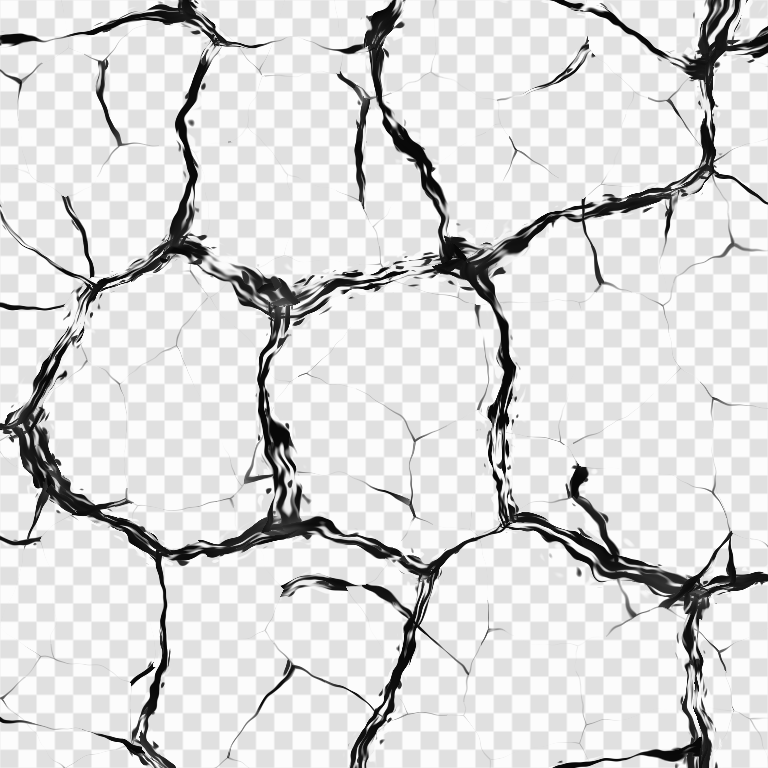
A Shadertoy shader for this texture:

```glsl
// Black splintered cracks over a fine white and grey checkerboard.
// Cracks follow warped Voronoi borders; each border gets its own width, and
// noise stretched along it makes streaks, ragged rims, flakes and gussets.

#define CHECKS 42.0        // squares across the canvas
#define CELLS 3.3          // large shards across the canvas
#define CRACK_WIDTH 0.0125 // half width of the widest cracks
#define GUSSET 0.034       // extra half width at junctions
#define WARP 0.055         // bending of the cracks
#define STREAKS 120.0      // streak frequency across a crack
#define SEED 23.0
#define WHITE 0.99
#define GREY 0.88
#define INK 0.03

vec2 hash22(vec2 p) {
    vec3 a = fract(p.xyx * vec3(0.1031, 0.1030, 0.0973));
    a += dot(a, a.yzx + 33.33);
    return fract((a.xx + a.yz) * a.zy);
}

float corner(vec2 cell, vec2 offset) {
    return dot(normalize(hash22(cell) - 0.5 + 1e-4), offset);
}

float gradientNoise(vec2 p) {
    vec2 i = floor(p), f = p - i;
    vec2 u = f * f * f * (f * (f * 6.0 - 15.0) + 10.0);
    vec2 e = vec2(1.0, 0.0);
    return mix(mix(corner(i, f), corner(i + e, f - e), u.x),
               mix(corner(i + e.yx, f - e.yx), corner(i + 1.0, f - 1.0), u.x), u.y);
}

vec2 noisePair(vec2 p) {
    return vec2(gradientNoise(p), gradientNoise(p + vec2(41.3, 17.9)));
}

float checker(vec2 p, float pixel) {
    vec2 wave = sin(3.14159 * CHECKS * p) / (3.14159 * CHECKS * pixel);
    wave = clamp(wave, -1.0, 1.0);
    return mix(WHITE, GREY, 0.5 + 0.5 * wave.x * wave.y);
}

// Coverage (x) and ink (y) of one border, in coordinates along and across it
vec2 fracture(float along, float across, float halfWidth, float flare, float id, float soft) {
    float d = abs(across);
    vec2 q = vec2(along, across);
    float shift = id * 40.0;
    float ragged = gradientNoise(q * vec2(42.0, 75.0) + shift);
    float rim = halfWidth * (1.0 + 0.9 * ragged) - d;
    float cover = smoothstep(-soft, soft, rim) * smoothstep(0.0, 2.0 * soft, halfWidth);

    // Fine streaks, turning into smooth shading where the crack flares
    float streak = gradientNoise(q * vec2(16.0, STREAKS) + shift)
                 + 0.6 * gradientNoise(q * vec2(45.0, 2.1 * STREAKS) - shift);
    float bias = 0.14 + 0.4 * gradientNoise(vec2(along * 9.0, shift))
               + 0.3 * (1.0 - smoothstep(0.002, 0.008, halfWidth));
    float ink = smoothstep(-0.16, 0.2, streak + bias);
    float shade = 0.5 + 0.9 * gradientNoise(q * vec2(14.0, 30.0) + shift) + 0.35 * streak;
    ink = cover * mix(ink, clamp(shade, 0.0, 1.0), 0.65 * flare);

    // Loose slivers beside the crack
    float sliver = gradientNoise(vec2(along * 50.0 + across * 45.0, across * 110.0 - along * 25.0) + shift);
    float reach = 1.0 - smoothstep(halfWidth, 3.2 * halfWidth + 0.004, d);
    sliver *= reach * smoothstep(0.001, 0.004, halfWidth);
    return vec2(max(cover, smoothstep(0.12, 0.3, -sliver)),
                max(ink, 0.85 * smoothstep(0.27, 0.42, sliver)));
}

// Net of cracks; share is the part of the borders that is broken open
vec2 crackNet(vec2 p, float cells, float width, float share, float soft) {
    vec2 x = p * cells + SEED, base = floor(x);
    vec3 near = vec3(9.0);
    vec2 id1, id2, id3, site1;

    // Three nearest sites: they meet at a junction
    for (int k = 0; k < 25; k++) {
        vec2 id = base + vec2(k % 5, k / 5) - 2.0;
        vec2 site = id + 0.08 + 0.84 * hash22(id) - x;
        float d = length(site);
        if (d < near.x) {
            near = vec3(d, near.xy); id3 = id2; id2 = id1; id1 = id; site1 = site;
        } else if (d < near.y) {
            near = vec3(near.x, d, near.y); id3 = id2; id2 = id;
        } else if (d < near.z) {
            near.z = d; id3 = id;
        }
    }
    float joint = hash22(id1 + id2 + id3 + 5.0).x;
    float flare = exp(-(near.z - near.x) / cells / 0.05) * mix(0.2, 1.0, joint * joint);

    vec2 result = vec2(0.0);
    for (int k = 0; k < 25; k++) {
        vec2 id = base + vec2(k % 5, k / 5) - 2.0;
        vec2 site = id + 0.08 + 0.84 * hash22(id) - x;
        vec2 gap = site - site1, step1 = id - id1;
        if (dot(gap, gap) < 1e-5) continue;
        vec2 normal = normalize(gap);
        float d = dot(0.5 * (site + site1), normal) / cells;
        if (d > 0.07) continue;
        float side = step1.x + 0.37 * step1.y > 0.0 ? 1.0 : -1.0;
        float along = side * dot(x - SEED, vec2(-normal.y, normal.x)) / cells;
        vec2 trait = hash22(id + id1 + 71.0);
        float open = step(trait.x, share) * mix(0.25, 1.0, trait.y);
        open *= clamp(0.85 + 1.7 * gradientNoise(vec2(along * 7.0, trait.y * 60.0)), 0.08, 1.6);
        float halfWidth = width * (open + GUSSET / CRACK_WIDTH * flare * share);
        result = max(result, fracture(along, side * d, halfWidth, flare, trait.y, soft));
    }
    return result;
}

void mainImage(out vec4 fragColor, in vec2 fragCoord) {
    float pixel = 1.0 / iResolution.y;
    vec2 p = fragCoord * pixel;
    float soft = max(0.7 * pixel, 0.0008);
    vec2 bent = p + WARP * noisePair(p * 5.0) + 0.012 * noisePair(p * 19.0) + 0.003 * noisePair(p * 55.0);

    vec2 large = crackNet(bent, CELLS, CRACK_WIDTH, 0.85, soft);
    vec2 small = crackNet(bent + 3.7, 2.1 * CELLS, 0.35 * CRACK_WIDTH, 0.16, soft);
    vec2 crack = max(large, small);

    float tone = mix(checker(p, pixel), WHITE, 0.8 * crack.x);
    fragColor = vec4(vec3(mix(tone, INK, crack.y)), 1.0);
}
```
